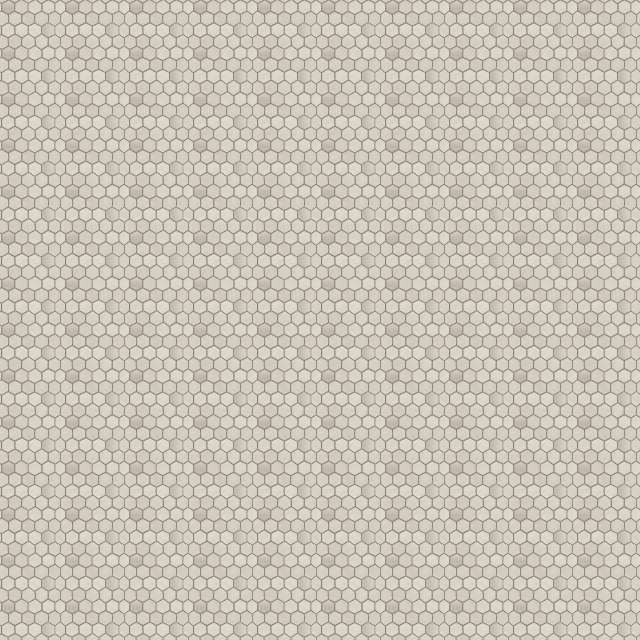
A Shadertoy shader for this texture:

```glsl
// Worn stone mosaic of small hexagons with soft brown-grey joints.
// A block of 5 by 4 tiles repeats; one column is narrower than the rest.
// Tile tone comes from a hash, mottling and crooked joints from wrapped noise.

const vec2 BLOCK = vec2(5.0, 4.0);   // tiles in one repeat

float hash(vec2 p) {
    vec3 q = fract(p.xyx * 0.1031);
    q += dot(q, q.yzx + 33.33);
    return fract((q.x + q.y) * q.z);
}

// Value noise that wraps at the block borders; density is a whole number.
float blockNoise(vec2 p, float density, float seed) {
    p *= density;
    vec2 wrap = BLOCK * density, i = floor(p), f = fract(p);
    f *= f * (3.0 - 2.0 * f);
    float a = hash(mod(i, wrap) + seed);
    float b = hash(mod(i + vec2(1, 0), wrap) + seed);
    float c = hash(mod(i + vec2(0, 1), wrap) + seed);
    float d = hash(mod(i + vec2(1, 1), wrap) + seed);
    return mix(mix(a, b, f.x), mix(c, d, f.x), f.y);
}

// 1 inside the named tile of the block, 0 elsewhere.
float isTile(vec2 id, float column, float row) {
    return 1.0 - step(0.5, distance(id, vec2(column, row)));
}

void mainImage(out vec4 fragColor, in vec2 fragCoord) {
    vec2 uv = fragCoord / iResolution.xy;

    // Tile units: 10 blocks across, the last column squeezed to 0.8; rows count downwards
    float column = mod(uv.x * 48.0 - 0.125, 4.8);
    column = min(column, 4.0) + max(column - 4.0, 0.0) / 0.8;
    vec2 grid = vec2(column, (1.0 - uv.y) * 55.52 - 0.624);

    // Slightly crooked joints
    vec2 bend = vec2(blockNoise(grid, 2.0, 3.0), blockNoise(grid, 2.0, 41.0)) - 0.5;
    vec2 p = (grid + 0.07 * bend) * vec2(1.0, 0.8660254);

    // Nearest hexagon centre from the even and the staggered rows
    float pairHeight = 1.7320508;
    vec2 evenId = vec2(floor(p.x), floor(p.y / pairHeight + 0.5));
    vec2 oddId = vec2(floor(p.x + 0.5), floor(p.y / pairHeight));
    vec2 a = p - vec2(evenId.x + 0.5, evenId.y * pairHeight);
    vec2 b = p - vec2(oddId.x, (oddId.y + 0.5) * pairHeight);
    bool isEven = dot(a, a) < dot(b, b);
    vec2 local = isEven ? a : b;
    vec2 id = isEven ? vec2(evenId.x, evenId.y * 2.0) : vec2(oddId.x, oddId.y * 2.0 + 1.0);
    id = mod(id, BLOCK);

    // Distance inwards from the joint
    vec2 q = abs(local);
    float inset = 0.5 - max(q.x, dot(q, vec2(0.5, 0.8660254)));

    // Face tone: random per tile, with a few paler ones
    float pale = isTile(id, 2.0, 2.0) + 0.6 * (isTile(id, 2.0, 0.0) + isTile(id, 3.0, 0.0));
    float tone = 0.15 + 0.7 * hash(id + 17.0) + 0.15 * step(mod(id.y, 2.0), 0.5);
    tone = mix(tone, 1.05, pale);
    vec3 face = mix(vec3(0.805, 0.775, 0.722), vec3(0.863, 0.842, 0.795), tone);

    // Mottling, and two tiles with a stain fading across them
    float mottle = blockNoise(grid, 3.0, 7.0);
    face += 0.035 * (mottle - 0.5) + 0.015 * (blockNoise(grid, 9.0, 23.0) - 0.5);
    float stain = isTile(id, 0.0, 0.0) * smoothstep(-0.5, 0.4, local.y + 0.3 * mottle)
                + isTile(id, 3.0, 2.0) * smoothstep(-0.4, 0.5, 0.3 * mottle - local.x);
    face -= stain * vec3(0.085, 0.09, 0.095);

    // Joint: darkest in the middle, with uneven depth and width
    float wear = blockNoise(grid, 1.0, 61.0);
    vec3 joint = mix(vec3(0.49, 0.46, 0.43), vec3(0.57, 0.54, 0.51), wear);
    float ramp = max(0.085 - 0.02 * wear, 0.8 * 48.0 / iResolution.x);
    vec3 color = mix(joint, face, clamp(inset / ramp, 0.0, 1.0));
    fragColor = vec4(color, 1.0);
}
```
